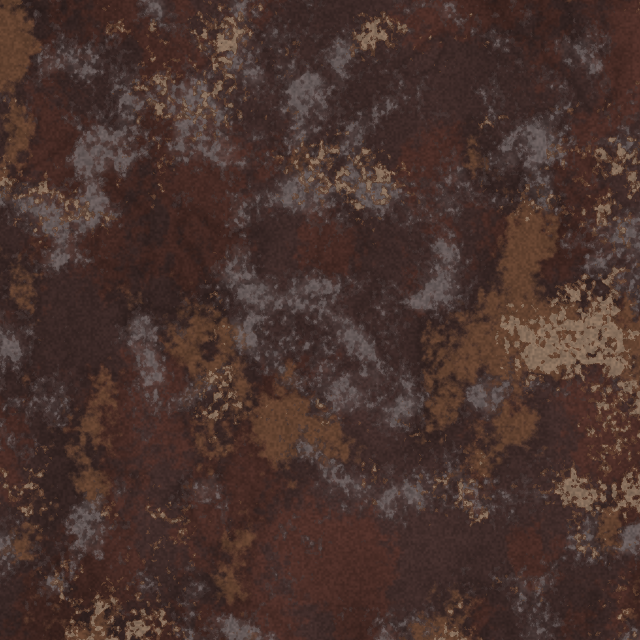
Write a WebGL 1 fragment shader that draws this texture.

```glsl
precision highp float;

uniform vec2 u_resolution;

#define PATCH_SCALE 13.0
#define STAIN_SCALE 6.5
#define FLAKE_SCALE 125.0
#define DISC_CELLS 7.0
#define GRAIN_SCALE 300.0
#define GRAIN_AMOUNT 0.25
#define ASH_LEVEL 0.28
#define STAIN_LEVEL 0.61
#define TAN_LEVEL 0.62
#define SHADE_AMOUNT 0.28

const vec3 UMBER = vec3(0.230, 0.160, 0.150);
const vec3 RUST = vec3(0.274, 0.166, 0.142);
const vec3 OCHRE = vec3(0.385, 0.260, 0.188);
const vec3 ASH_DARK = vec3(0.270, 0.212, 0.204);
const vec3 ASH_LIGHT = vec3(0.405, 0.360, 0.355);
const vec3 TAN = vec3(0.550, 0.460, 0.385);

float hash(vec2 p) {
  vec3 q = fract(vec3(p.xyx) * 0.1031);
  q += dot(q, q.yzx + 33.33);
  return fract((q.x + q.y) * q.z);
}

float noise(vec2 p) {
  vec2 cell = floor(p);
  vec2 f = fract(p);
  f = f * f * (3.0 - 2.0 * f);
  float low = mix(hash(cell), hash(cell + vec2(1.0, 0.0)), f.x);
  float high = mix(hash(cell + vec2(0.0, 1.0)), hash(cell + 1.0), f.x);
  return mix(low, high, f.y);
}

// Layered noise, centred on 0.5
float fbm(vec2 p) {
  float sum = 0.0;
  float weight = 0.5333;
  for (int i = 0; i < 4; i++) {
    sum += weight * noise(p);
    p = mat2(0.8, 0.6, -0.6, 0.8) * p * 2.03 + 17.3;
    weight *= 0.5;
  }
  return sum;
}

// Scattered round blots: x is the filled disc, y the shadow around its rim
vec2 discs(vec2 p) {
  vec2 cell = floor(p);
  vec2 result = vec2(0.0);
  for (int j = -1; j <= 1; j++) {
    for (int i = -1; i <= 1; i++) {
      vec2 id = cell + vec2(float(i), float(j));
      vec2 centre = id + 0.2 + 0.6 * vec2(hash(id + 40.0), hash(id + 71.0));
      float present = step(0.6, hash(id + 103.0));
      float radius = mix(0.2, 0.4, hash(id + 150.0));
      float d = length(p - centre) - radius;
      float fill = 1.0 - smoothstep(-0.15, 0.03, d);
      float rim = smoothstep(-0.05, 0.03, d) * (1.0 - smoothstep(0.03, 0.2, d));
      result = max(result, present * vec2(fill, rim));
    }
  }
  return result;
}

void main() {
  vec2 p = gl_FragCoord.xy / min(u_resolution.x, u_resolution.y);
  vec2 warp = vec2(noise(p * 14.0 + 5.0), noise(p * 14.0 + 90.0)) - 0.5;
  vec2 q = p + 0.02 * warp;

  // Dark ground with rust clouds, faint vertical streaks and broad shading
  float cloud = fbm(q * vec2(12.0, 8.0) + 31.0);
  float streak = noise(p * vec2(70.0, 12.0) + 8.0) - 0.5;
  float mottle = fbm(p * 100.0 + 12.0) - 0.5;
  float rust = smoothstep(0.47, 0.65, cloud + 0.08 * streak + 0.4 * mottle);
  vec3 color = mix(UMBER, RUST, rust);
  color *= 1.0 + SHADE_AMOUNT * (noise(q * vec2(9.0, 5.0) + 610.0) - 0.5);

  // Soft ochre stains with a darker halo
  float stainField = fbm(q * vec2(STAIN_SCALE * 1.3, STAIN_SCALE) + 203.0);
  float halo = smoothstep(STAIN_LEVEL - 0.1, STAIN_LEVEL, stainField);
  float stain = smoothstep(STAIN_LEVEL, STAIN_LEVEL + 0.13, stainField + 0.25 * mottle);
  color *= 1.0 - 0.1 * halo * (1.0 - stain);
  color = mix(color, OCHRE, 0.95 * stain);

  // Ash patches: soft cloudy cores that break into fine specks at their edges
  vec2 disc = discs(p * DISC_CELLS + 0.6 * warp);
  float patchField = fbm(q * PATCH_SCALE + 77.0) - 0.5 + 0.08 * disc.x - 0.15 * stain;
  float ashFlake = fbm(p * vec2(FLAKE_SCALE * 1.15, FLAKE_SCALE) + 301.0) - 0.5;
  float ash = 2.2 * patchField + 1.25 * ashFlake;
  color *= 1.0 - 0.1 * disc.y;
  color = mix(color, ASH_LIGHT, 0.45 * smoothstep(0.09, 0.27, patchField));
  color = mix(color, ASH_DARK, 0.6 * smoothstep(ASH_LEVEL - 0.15, ASH_LEVEL - 0.02, ash)
    * (1.0 - smoothstep(0.1, 0.2, patchField)));
  color = mix(color, ASH_LIGHT, 0.9 * smoothstep(ASH_LEVEL + 0.05, ASH_LEVEL + 0.4, ash));

  // Crisp tan flakes in dense clusters, fringed with ochre crumbs
  float cluster = fbm(q * 8.5 + 410.0) - 0.5 + 0.3 * (stainField - 0.5);
  float tanFlake = fbm(p * vec2(FLAKE_SCALE, FLAKE_SCALE * 0.9) + 520.0) - 0.5;
  float flakes = 2.4 * cluster + 1.5 * tanFlake;
  color = mix(color, OCHRE, 0.7 * smoothstep(TAN_LEVEL - 0.16, TAN_LEVEL - 0.05, flakes));
  color = mix(color, TAN, 0.85 * smoothstep(TAN_LEVEL, TAN_LEVEL + 0.16, flakes));

  // Fine grain over everything
  float grain = noise(p * GRAIN_SCALE + 9.0) - 0.5;
  color *= 1.0 + GRAIN_AMOUNT * grain + 0.12 * mottle;
  gl_FragColor = vec4(color, 1.0);
}
```
